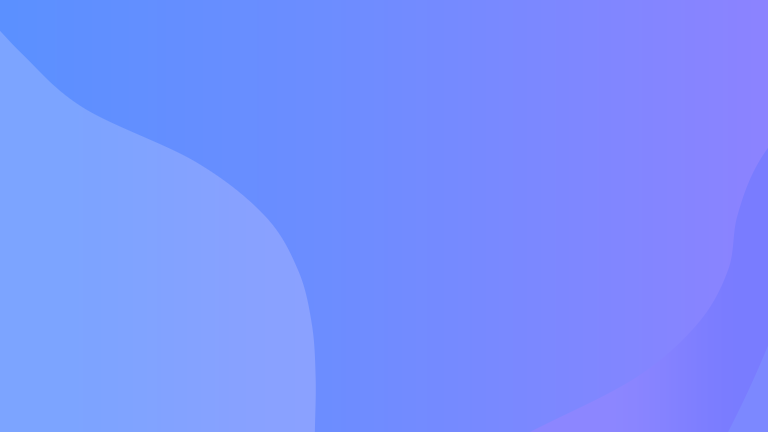
A WebGL 2 fragment shader for this background:

```glsl
#version 300 es
precision highp float;

uniform vec2 u_resolution;
out vec4 outColor;

// Background gradient, left to right
const vec3 SKY_LEFT = vec3(0.355, 0.565, 1.0);
const vec3 SKY_MIDDLE = vec3(0.425, 0.552, 1.0);
const vec3 SKY_RIGHT = vec3(0.548, 0.512, 1.0);
const float SKY_MIDDLE_X = 0.43;

// Pale wave on the left
const vec3 PALE_LEFT = vec3(0.485, 0.642, 1.0);
const vec3 PALE_RIGHT = vec3(0.540, 0.630, 1.0);

// Violet wave on the right
const vec3 VIOLET_LIGHT = vec3(0.548, 0.525, 1.0);
const vec3 VIOLET_DEEP = vec3(0.475, 0.485, 1.0);
const vec2 VIOLET_RANGE = vec2(0.79, 0.97);

// Small wedge in the lower right corner
const vec3 WEDGE_COLOR = vec3(0.488, 0.535, 1.0);
const float WEDGE_FOOT = 0.948;
const float WEDGE_LEAN = 0.29;
const float WEDGE_BEND = 0.15;

// Horizontal position of each wave edge at equal heights, bottom to top
const int KNOTS = 9;
const float PALE_EDGE[KNOTS] = float[KNOTS](
    0.410, 0.411, 0.406, 0.388, 0.345, 0.255, 0.109, 0.029, -0.036);
const float VIOLET_EDGE[KNOTS] = float[KNOTS](
    0.690, 0.827, 0.908, 0.948, 0.960, 0.988, 1.042, 1.107, 1.170);

// Catmull-Rom curve through the knots, extended linearly at both ends
float edgeCurve(float knots[KNOTS], float y) {
    float s = clamp(y, 0.0, 1.0) * float(KNOTS - 1);
    int i = min(int(s), KNOTS - 2);
    float t = s - float(i);
    float b = knots[i];
    float c = knots[i + 1];
    float a = i > 0 ? knots[max(i - 1, 0)] : 2.0 * b - c;
    float d = i < KNOTS - 2 ? knots[min(i + 2, KNOTS - 1)] : 2.0 * c - b;
    return b + 0.5 * t * (c - a
        + t * (2.0 * a - 5.0 * b + 4.0 * c - d
        + t * (3.0 * (b - c) + d - a)));
}

// Smooth coverage of the region where the field is positive
float coverage(float field) {
    float width = max(length(vec2(dFdx(field), dFdy(field))), 1e-5);
    return clamp(field / width + 0.5, 0.0, 1.0);
}

vec3 skyColor(float x) {
    vec3 leftHalf = mix(SKY_LEFT, SKY_MIDDLE, x / SKY_MIDDLE_X);
    vec3 rightHalf = mix(SKY_MIDDLE, SKY_RIGHT, (x - SKY_MIDDLE_X) / (1.0 - SKY_MIDDLE_X));
    return x < SKY_MIDDLE_X ? leftHalf : rightHalf;
}

void main() {
    vec2 uv = gl_FragCoord.xy / u_resolution;
    vec3 color = skyColor(uv.x);

    // Left wave
    float paleEdge = edgeCurve(PALE_EDGE, uv.y);
    vec3 pale = mix(PALE_LEFT, PALE_RIGHT, smoothstep(0.05, 0.41, uv.x));
    color = mix(color, pale, coverage(paleEdge - uv.x));

    // Right wave
    float violetEdge = edgeCurve(VIOLET_EDGE, uv.y);
    vec3 violet = mix(VIOLET_LIGHT, VIOLET_DEEP,
        smoothstep(VIOLET_RANGE.x, VIOLET_RANGE.y, uv.x));
    color = mix(color, violet, coverage(uv.x - violetEdge));

    // Corner wedge
    float wedgeEdge = WEDGE_FOOT + uv.y * (WEDGE_LEAN - WEDGE_BEND * uv.y);
    color = mix(color, WEDGE_COLOR, coverage(uv.x - wedgeEdge));

    outColor = vec4(color, 1.0);
}
```
